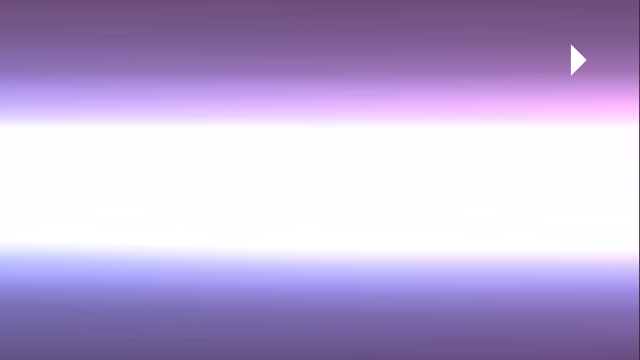
A WebGL 2 fragment shader for this background:

```glsl
#version 300 es
precision highp float;
// A white band of light glowing across a violet field, with a small triangle.
// Two vertical colour ramps, for the left and right sides, are blended across
// the canvas; stretched value noise adds faint horizontal streaks.
uniform vec2 u_resolution;
out vec4 fragColor;

const int STOPS = 14;
const float HEIGHTS[STOPS] = float[](
  0.0, 0.14, 0.20, 0.235, 0.28, 0.31, 0.335,
  0.645, 0.675, 0.71, 0.75, 0.80, 0.885, 1.0);
const vec3 LEFT_RAMP[STOPS] = vec3[](
  vec3(0.38, 0.33, 0.52), vec3(0.46, 0.42, 0.69), vec3(0.56, 0.53, 0.86),
  vec3(0.65, 0.64, 0.99), vec3(0.76, 0.78, 1.0), vec3(0.91, 0.92, 1.0),
  vec3(1.0), vec3(1.0, 0.99, 1.0),
  vec3(0.88, 0.82, 1.0), vec3(0.78, 0.69, 1.0), vec3(0.69, 0.59, 0.93),
  vec3(0.56, 0.46, 0.74), vec3(0.48, 0.37, 0.59), vec3(0.42, 0.30, 0.48));
const vec3 RIGHT_RAMP[STOPS] = vec3[](
  vec3(0.41, 0.30, 0.50), vec3(0.51, 0.42, 0.70), vec3(0.60, 0.53, 0.86),
  vec3(0.69, 0.63, 0.97), vec3(0.83, 0.77, 0.99), vec3(0.96, 0.89, 0.99),
  vec3(1.0), vec3(1.0, 0.99, 1.0),
  vec3(1.0, 0.83, 1.0), vec3(1.0, 0.71, 1.0), vec3(0.83, 0.60, 0.91),
  vec3(0.64, 0.45, 0.71), vec3(0.50, 0.36, 0.57), vec3(0.42, 0.30, 0.47));

const float LOWER_EDGE_DROP = 0.09;          // relative sag of the lower glow
const vec2 STREAK_SCALE = vec2(3.0, 90.0);
const float STREAK_STRENGTH = 0.014;
const vec3 STREAK_TINT = vec3(1.0, 0.9, 0.8);
const vec2 TRIANGLE_BASE = vec2(1.5856, 0.8333); // middle of its upright side
const float TRIANGLE_SIZE = 0.044;
const float BORDER_WIDTH = 0.0013;
const vec3 BORDER_COLOR = vec3(0.20, 0.15, 0.22);

float hash(vec2 p) {
  return fract(sin(dot(p, vec2(127.1, 311.7))) * 43758.5453);
}

float valueNoise(vec2 p) {
  vec2 cell = floor(p);
  vec2 f = fract(p);
  f = f * f * (3.0 - 2.0 * f);
  float low = mix(hash(cell), hash(cell + vec2(1.0, 0.0)), f.x);
  float high = mix(hash(cell + vec2(0.0, 1.0)), hash(cell + vec2(1.0)), f.x);
  return mix(low, high, f.y);
}

vec3 glowRamp(float y, float side) {
  vec3 color = mix(LEFT_RAMP[0], RIGHT_RAMP[0], side);
  for (int i = 1; i < STOPS; i++) {
    float t = clamp((y - HEIGHTS[i - 1]) / (HEIGHTS[i] - HEIGHTS[i - 1]), 0.0, 1.0);
    color = mix(color, mix(LEFT_RAMP[i], RIGHT_RAMP[i], side), t);
  }
  return color;
}

// Right-pointing triangle with 45 degree sides
float triangleDistance(vec2 p, float size) {
  return max(-p.x, (p.x + abs(p.y) - size) * 0.70711);
}

void main() {
  vec2 uv = gl_FragCoord.xy / u_resolution;
  vec2 p = gl_FragCoord.xy / u_resolution.y;
  float pixel = 1.0 / u_resolution.y;

  // Light band, its lower edge sagging from the left towards the middle
  float sag = 1.0 + LOWER_EDGE_DROP * smoothstep(-0.1, 0.65, uv.x);
  float y = mix(uv.y * sag, uv.y, smoothstep(0.35, 0.6, uv.y));
  vec3 color = glowRamp(y, uv.x);

  // Faint streaks, weaker inside the white
  float streak = valueNoise(p * STREAK_SCALE) - 0.5;
  float whiteness = smoothstep(0.8, 1.0, color.g);
  color += STREAK_TINT * streak * STREAK_STRENGTH * mix(1.0, 0.4, whiteness);

  // Triangle and thin dark border on the right
  float d = triangleDistance(p - TRIANGLE_BASE, TRIANGLE_SIZE);
  color = mix(color, vec3(1.0), 1.0 - smoothstep(-0.5 * pixel, 0.5 * pixel, d));
  float border = (uv.x - 1.0 + BORDER_WIDTH) * u_resolution.x + 0.5;
  color = mix(color, BORDER_COLOR, clamp(border, 0.0, 1.0));

  fragColor = vec4(clamp(color, 0.0, 1.0), 1.0);
}
```
